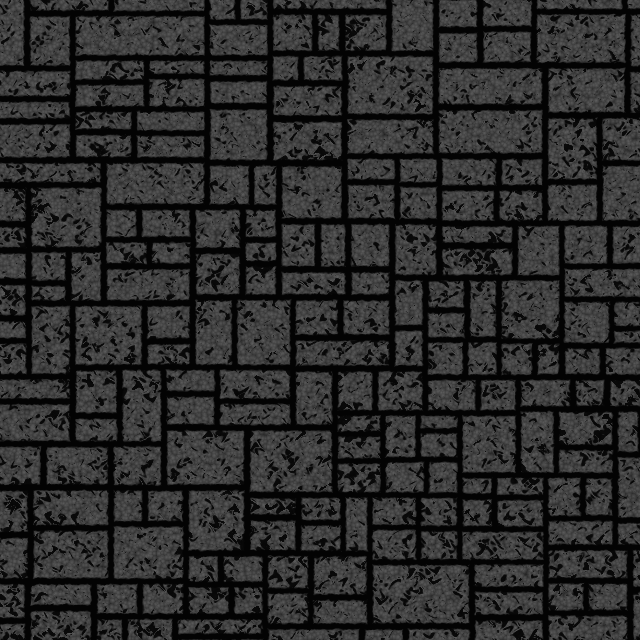
Reproduce this texture procedurally as a WebGL 2 fragment shader.

```glsl
#version 300 es
precision highp float;

uniform vec2 u_resolution;
out vec4 fragColor;

vec2 hash(vec2 p) {
    vec3 q = fract(p.xyx * vec3(0.1031, 0.1030, 0.0973));
    q += dot(q, q.yzx + 33.33);
    return fract((q.xx + q.yz) * q.zy);
}

// Distance to the nearest scattered point, and that point's random value
vec2 cellular(vec2 p) {
    vec2 cell = floor(p), nearest = vec2(9.0, 0.0);
    for (int y = -1; y <= 1; y++)
    for (int x = -1; x <= 1; x++) {
        vec2 id = cell + vec2(x, y);
        float d = distance(p, id + hash(id));
        if (d < nearest.x) nearest = vec2(d, hash(id + 57.0).x);
    }
    return nearest;
}

float wallShift(vec2 vertex) {
    return 0.72 * (hash(vertex + 19.0).x - 0.5);
}

// Pinwheel block of a grid cell; walls alternate direction at each vertex
void blockBounds(vec2 c, out vec2 lo, out vec2 hi) {
    float odd = mod(c.x + c.y, 2.0);
    lo = c + vec2(wallShift(c + vec2(0.0, 1.0 - odd)), wallShift(c + vec2(odd, 0.0)));
    hi = c + 1.0 + vec2(wallShift(c + vec2(1.0, odd)), wallShift(c + vec2(1.0 - odd, 1.0)));
}

// Distance from p to the joint around its stone
float jointDistance(vec2 p) {
    vec2 pitch = vec2(0.142, 0.112);
    vec2 g = p / pitch, lo, hi, seed = floor(g);
    for (int i = 0; i < 9; i++) {
        vec2 c = floor(g) + vec2(i % 3, i / 3) - 1.0;
        blockBounds(c, lo, hi);
        if (all(greaterThanEqual(g, lo)) && all(lessThan(g, hi))) {
            seed = c;
            break;
        }
    }
    lo *= pitch;
    hi *= pitch;

    // Cut large blocks into slabs and smaller stones
    for (int level = 0; level < 4; level++) {
        seed += vec2(31.0, 17.0);
        vec2 size = hi - lo, r = hash(seed);
        int axis = size.y > size.x * mix(0.4, 1.1, r.x) ? 1 : 0;
        float shortest = axis == 1 ? 0.070 : 0.095;
        if (size[axis] < shortest || size.x * size.y < mix(0.004, 0.018, r.y * r.y)) break;
        float cut = lo[axis] + size[axis] * mix(0.36, 0.64, hash(seed + 5.0).x);
        if (p[axis] < cut) {
            hi[axis] = cut;
        } else {
            lo[axis] = cut;
            seed += vec2(3.0, 71.0);
        }
    }
    vec2 inset = min(p - lo, hi - p);
    return min(inset.x, inset.y) - 0.0012 * (hash(seed + 11.0).x - 0.5);
}

void main() {
    vec2 p = gl_FragCoord.xy / min(u_resolution.x, u_resolution.y);
    float pixel = 1.0 / min(u_resolution.x, u_resolution.y);

    // Grey mottled stone
    vec2 fine = cellular(p * 175.0);
    vec2 coarse = cellular(p * 80.0 + 40.0);
    float stone = 0.355 - 0.14 * fine.x - 0.06 * coarse.x + 0.05 * (fine.y - 0.5);

    // Ragged dark pits, denser in drifting patches
    vec2 warp = sin(p.yx * vec2(330.0, 290.0) + 2.0 * sin(p * 170.0));
    float density = 0.78 - 0.25 * p.y + 0.14 * sin(p.x * 17.0 + 2.0 * sin(p.y * 13.0))
                  + 0.12 * sin(p.y * 29.0 + 3.0 * sin(p.x * 11.0));
    vec2 pit = cellular(p * 74.0 + 0.35 * warp + 13.0);
    float pitEdge = pit.x - 0.72 * density * pit.y * pit.y + 0.12 * (fine.x - 0.45);
    stone *= mix(0.12, 1.0, smoothstep(-0.12, 0.16, pitEdge));

    // Black joints with worn, soft edges
    float d = jointDistance(p) + 0.0022 * (fine.x - 0.45) + 0.0004 * (warp.x + warp.y);
    float soft = max(0.0018, pixel);
    float face = smoothstep(0.0050 - soft, 0.0050 + soft, d);

    fragColor = vec4(vec3(mix(0.012, stone, face)), 1.0);
}
```
